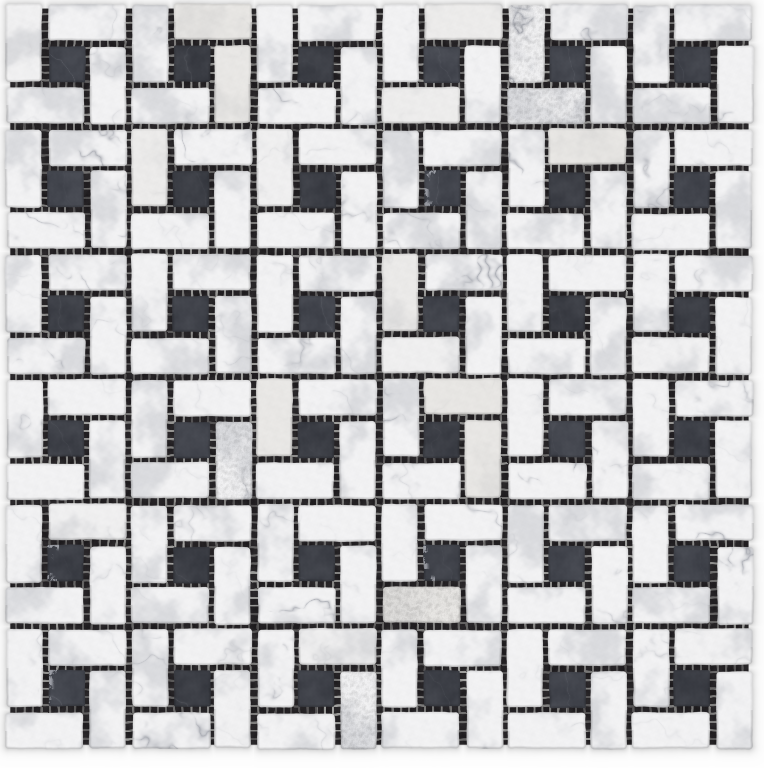
A Shadertoy shader for this pattern:

```glsl
// Pinwheel mosaic: six by six cells, each with four pale marble bars turning around
// a dark square, on black grout with mesh threads. Bars are rounded-box distances
// rotated about the cell centre; the stone uses layered sines seeded per tile.

const float CELLS = 6.0;
const vec2 SHEET_ORIGIN = vec2(0.0046, 0.0215);
const vec2 SHEET_SIZE = vec2(0.984, 0.976);

// Lengths below are in units of one third of a cell.
const float HALF_GAP = 0.065;
const float CORNER = 0.09;
const float JITTER = 0.028;
const float WOBBLE = 0.012;
const float BEVEL = 0.075;
const float THREADS = 5.0;
const float GROUT_INSET = 0.16;

const vec3 PAPER = vec3(0.995);
const vec3 MARBLE = vec3(0.945, 0.945, 0.95);
const vec3 CLOUD = vec3(0.83, 0.835, 0.85);
const vec3 VEIN = vec3(0.64, 0.65, 0.68);
const vec3 WARM = vec3(0.88, 0.87, 0.85);
const vec3 SLATE = vec3(0.25, 0.26, 0.29);
const vec3 GROUT = vec3(0.14, 0.13, 0.14);
const vec3 THREAD = vec3(0.64, 0.64, 0.63);

vec3 hash3(vec3 p) {
    p = fract(p * vec3(0.1031, 0.1030, 0.0973));
    p += dot(p, p.yxz + 33.33);
    return fract((p.xxy + p.yxx) * p.zyx);
}

// Layered, rotated and warped sines, roughly -1 to 1.
float waves(vec2 p) {
    float sum = 0.0, amp = 0.5;
    for (int i = 0; i < 5; i++) {
        p = mat2(0.8, -0.6, 0.6, 0.8) * p;
        sum += amp * sin(p.x + 1.3 * sin(p.y));
        p = p * 1.9 + 1.7;
        amp *= 0.6;
    }
    return sum;
}

float roundBox(vec2 p, vec2 extent, float radius) {
    vec2 d = abs(p) - extent + radius;
    return length(max(d, 0.0)) + min(max(d.x, d.y), 0.0) - radius;
}

vec3 marble(vec2 p, vec3 seed) {
    vec2 s = p + seed.xy * 40.0;
    float cloud = waves(s * 1.7);
    vec3 col = mix(MARBLE, CLOUD, 0.8 * smoothstep(-0.1, 0.9, cloud + 0.5 * seed.z - 0.2));

    // Diagonal veins, strong on only a few tiles.
    float angle = 0.5 + 1.2 * seed.y;
    float band = sin(2.2 * dot(s, vec2(cos(angle), sin(angle))) + 2.4 * waves(s * 1.3 + 5.0));
    float vein = pow(1.0 - abs(band), 5.0) * smoothstep(-0.3, 0.6, waves(s * 2.3 + 9.0));
    col = mix(col, VEIN, vein * mix(0.12, 0.85, pow(seed.x, 3.0)));

    // Occasional warm tiles and rough, grainy ones.
    col = mix(col, WARM, 0.6 * smoothstep(0.82, 0.95, seed.y));
    float rough = step(0.965, seed.z);
    return col + 0.008 * waves(s * 18.0) - rough * 0.09 * abs(waves(s * 12.0));
}

vec3 slate(vec2 p, vec3 seed, float d) {
    vec2 s = p + seed.xy * 40.0;
    vec3 col = SLATE * (0.92 + 0.16 * seed.z) + 0.025 * waves(s * 5.0);
    float scratch = pow(1.0 - abs(sin(3.0 * s.x + s.y + waves(s * 1.5))), 18.0);
    col += 0.07 * scratch * seed.x;
    // Pale chips along one edge of a few squares.
    float chip = smoothstep(0.1, 0.5, waves(s * 11.0)) * smoothstep(-0.16, -0.03, d);
    return mix(col, VEIN, chip * step(0.88, seed.y) * step(p.x, -0.15));
}

// Dark bed crossed by short threads, perpendicular to each joint.
vec3 grout(vec2 q, float px) {
    vec2 toLine = abs(fract(q + 0.5) - 0.5);
    float along = toLine.x < toLine.y ? q.y : q.x;
    float strength = hash3(vec3(floor(q + 0.5), 3.0)).x;
    float t = abs(fract(along * THREADS + 0.12 * waves(q * 3.0)) - 0.5);
    float rung = 1.0 - smoothstep(0.13 - px * 2.0, 0.13 + px * 2.0, t);
    return mix(GROUT, THREAD, rung * mix(0.35, 0.95, strength)) + 0.03 * waves(q * 9.0);
}

void mainImage(out vec4 fragColor, in vec2 fragCoord) {
    vec2 sheet = (fragCoord / iResolution.xy - SHEET_ORIGIN) / SHEET_SIZE * CELLS;
    float px = 3.0 * CELLS / min(iResolution.x, iResolution.y);
    vec2 cell = clamp(floor(sheet), 0.0, CELLS - 1.0);
    vec2 q = (sheet - cell) * 3.0 - 1.5;

    // Nearest of the four turning bars and the centre square.
    float d = 1e3;
    vec2 local = vec2(0.0), arm = vec2(0.5, 1.0), extent = vec2(1.0, 0.5);
    vec3 seed = vec3(0.0);
    bool dark = false;
    for (int k = 0; k < 5; k++) {
        bool centre = k == 4;
        vec3 h = hash3(vec3(cell * 7.0 + 2.0, float(k) * 5.0 + 1.0));
        vec2 p = q - (centre ? vec2(0.0) : arm) - (h.xy - 0.5) * 2.0 * JITTER;
        vec2 size = (centre ? vec2(0.5) : extent) - HALF_GAP;
        float tile = roundBox(p, size, centre ? CORNER * 0.5 : CORNER);
        if (tile < d) { d = tile; local = p; seed = h; dark = centre; }
        arm = vec2(arm.y, -arm.x);
        extent = extent.yx;
    }
    d += WOBBLE * waves(local * 4.0 + seed.xy * 20.0);

    // Bed, fading to paper at the border with a faint contact shadow.
    float border = roundBox((sheet - 0.5 * CELLS) * 3.0, vec2(1.5 * CELLS - GROUT_INSET), 0.0);
    vec3 paper = PAPER - 0.16 * exp(-max(d, 0.0) * 12.0);
    vec3 bed = grout(sheet * 3.0, px);
    vec3 col = mix(bed, paper, smoothstep(-px, px, border));

    // Stone with softly worn, shaded edges.
    vec3 stone = dark ? slate(local, seed, d) : marble(local, seed);
    float edge = smoothstep(-BEVEL, 0.0, d);
    stone *= 1.0 - edge * (0.13 - 0.05 * sign(local.y));
    col = mix(col, stone, 1.0 - smoothstep(-px * 0.7, px * 0.7, d));
    fragColor = vec4(clamp(col, 0.0, 1.0), 1.0);
}
```
